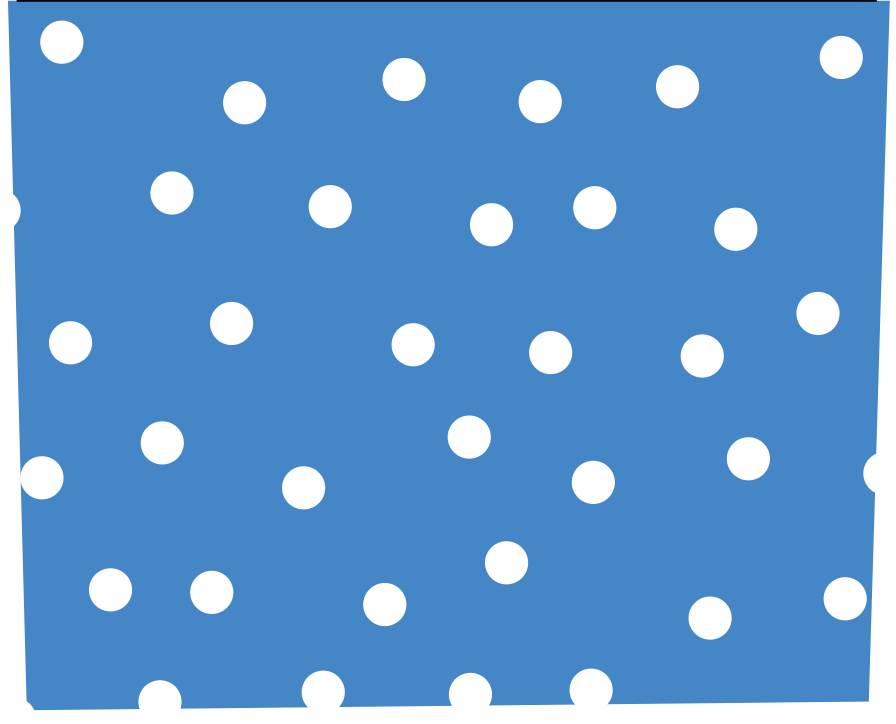
Give the GLSL for this pattern, as a Shadertoy shader.

```glsl
// White polka dots scattered over a blue, slightly tapered cloth panel on white.
#define CLOTH_BLUE vec3(0.267, 0.525, 0.776)
#define DOT_WHITE vec3(1.0)
#define SEAM_DARK vec3(0.01, 0.02, 0.05)
#define DOT_RADIUS 0.0298
#define CELL_SIZE vec2(0.207, 0.179)
#define GRID_ORIGIN vec2(0.12, 0.005)
#define JITTER 0.042
#define SEAM_Y 0.9975

// Two random values in 0..1 for a grid cell
vec2 hash2(ivec2 cell) {
    uvec2 h = uvec2(cell + 64) * uvec2(1597u, 3889u);
    uint n = (h.x ^ h.y) * 74729u;
    n = (n ^ (n >> 15)) * 28657u;
    n ^= n >> 13;
    return vec2(n & 1023u, (n >> 10) & 1023u) / 1023.0;
}

// Signed distance to the line a-b, positive on its right side
float sideDistance(vec2 p, vec2 a, vec2 b) {
    vec2 along = normalize(b - a);
    return dot(p - a, vec2(along.y, -along.x));
}

// Tapered panel, corners listed counterclockwise
float panelDistance(vec2 p) {
    vec2 bottomLeft = vec2(0.037, 0.019), bottomRight = vec2(1.200, 0.031);
    vec2 topRight = vec2(1.229, 0.999), topLeft = vec2(0.011, 0.999);
    float sides = max(sideDistance(p, bottomRight, topRight),
                      sideDistance(p, topLeft, bottomLeft));
    float ends = max(sideDistance(p, bottomLeft, bottomRight),
                     sideDistance(p, topRight, topLeft));
    return max(sides, ends);
}

// One jittered dot per cell, alternate rows staggered by half a cell
float dotDistance(vec2 p) {
    vec2 grid = (p - GRID_ORIGIN) / CELL_SIZE + 0.5;
    float row = floor(grid.y);
    grid.x += 0.5 * mod(row + 1.0, 2.0);
    vec2 cell = floor(grid);
    vec2 offset = (fract(grid) - 0.5) * CELL_SIZE;
    vec2 jitter = (hash2(ivec2(cell)) * 2.0 - 1.0) * JITTER;
    return length(offset - jitter) - DOT_RADIUS;
}

// Antialiased coverage of a signed distance
float coverage(float d, float pixel) {
    return clamp(0.5 - d / pixel, 0.0, 1.0);
}

void mainImage(out vec4 fragColor, in vec2 fragCoord) {
    vec2 p = fragCoord / iResolution.y;
    float pixel = 1.0 / iResolution.y;

    // Cloth with dots
    vec3 color = mix(DOT_WHITE, CLOTH_BLUE, coverage(panelDistance(p), pixel));
    color = mix(color, DOT_WHITE, coverage(dotDistance(p), pixel));

    // Thin dark seam along the top edge
    float seam = max(SEAM_Y - p.y, abs(p.x - 0.617) - 0.594);
    color = mix(color, SEAM_DARK, coverage(seam, pixel));

    fragColor = vec4(color, 1.0);
}
```
